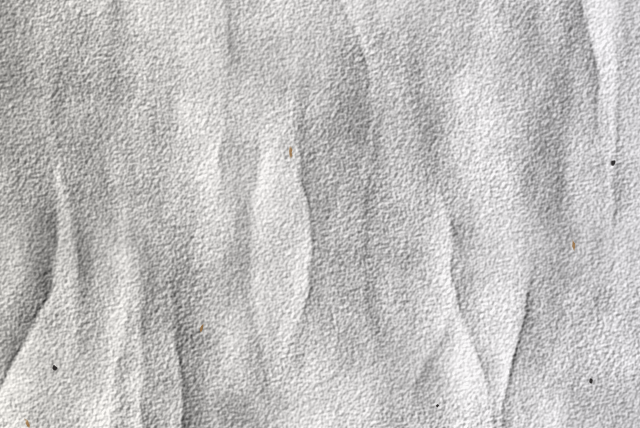
This texture is drawn by a WebGL 2 fragment shader. Its source:

```glsl
#version 300 es
precision highp float;
// Rough pale plaster in raking light, with long upright folds, pits and straw flecks.
uniform vec2 u_resolution;
out vec4 fragColor;

const float WIDTH = 1.5;      // canvas width in canvas heights
const int FOLD_COUNT = 16;

float hash(vec2 p) {
    vec3 q = fract(vec3(p.xyx) * 0.1031);
    q += dot(q, q.yzx + 33.33);
    return fract((q.x + q.y) * q.z);
}

float noise(vec2 p) {
    vec2 i = floor(p), f = fract(p);
    f = f * f * (3.0 - 2.0 * f);
    float low = mix(hash(i), hash(i + vec2(1, 0)), f.x);
    float high = mix(hash(i + vec2(0, 1)), hash(i + vec2(1, 1)), f.x);
    return mix(low, high, f.y);
}

float fbm(vec2 p) {
    float sum = 0.0, gain = 0.55;
    for (int i = 0; i < 4; i++) {
        sum += gain * (noise(p) - 0.5);
        p = mat2(1.6, 1.2, -1.2, 1.6) * p + 17.3;
        gain *= 0.5;
    }
    return sum;
}

mat2 rotation(float angle) {
    float c = cos(angle), s = sin(angle);
    return mat2(c, s, -s, c);
}

// Contribution of one lattice corner to gradient noise
float corner(vec2 cell, vec2 offset) {
    float angle = 6.2832 * hash(cell + 71.0);
    return dot(vec2(cos(angle), sin(angle)), offset);
}

float gradientNoise(vec2 p) {
    vec2 i = floor(p), f = fract(p), x = vec2(1, 0), y = vec2(0, 1);
    vec2 w = f * f * f * (f * (f * 6.0 - 15.0) + 10.0);
    float low = mix(corner(i, f), corner(i + x, f - x), w.x);
    float high = mix(corner(i + y, f - y), corner(i + 1.0, f - 1.0), w.x);
    return mix(low, high, w.y);
}

// Lit minus shaded side of bumps, with light from the upper left
float relief(vec2 p, float frequency, float angle) {
    mat2 turn = rotation(angle);
    vec2 toLight = vec2(-0.36, 0.3);
    vec2 q = p * frequency;
    return gradientNoise(turn * q + 40.0) - gradientNoise(turn * (q + toLight) + 40.0);
}

// One fold: bright lip, thin broken crease, soft shadow behind it
float fold(vec2 p, float id) {
    float slant = (hash(vec2(id, 3.0)) - 0.5) * 0.2;
    float centre = hash(vec2(id, 5.0));
    float reach = mix(0.25, 0.65, hash(vec2(id, 7.0)));
    float width = mix(0.014, 0.07, hash(vec2(id, 9.0)));
    float depth = mix(0.14, 0.34, hash(vec2(id, 11.0)));
    float side = hash(vec2(id, 13.0)) < 0.25 ? -1.0 : 1.0;
    float blur = mix(0.004, 0.018, hash(vec2(id, 15.0)));

    float path = (id + 0.2 + 0.6 * hash(vec2(id, 1.0))) * WIDTH / float(FOLD_COUNT);
    path += slant * (p.y - 0.5) + 0.15 * (noise(vec2(p.y * 2.6, id * 7.1)) - 0.5);
    path += 0.012 * (noise(vec2(p.y * 19.0, id * 3.7)) - 0.5);

    float d = (p.x - path) * side;
    float along = 1.0 - smoothstep(0.3, 1.0, abs(p.y - centre) / reach);
    along *= mix(0.4, 1.2, noise(vec2(p.y * 6.0, id * 9.7)));
    float broken = smoothstep(0.3, 0.75, noise(vec2(p.y * 13.0, id * 5.3)));
    float shadow = exp(-max(d, 0.0) / width);
    float lip = exp(-max(-d, 0.0) / (width * 0.6));
    float slope = mix(0.6 * lip, -0.9 * shadow, smoothstep(-blur, blur, d));
    float crease = exp(-pow((d - 0.003) / 0.0042, 2.0)) * broken;
    return depth * along * (slope - 0.9 * crease);
}

// Coverage of scattered ellipses, at most one in each grid cell
float flecks(vec2 p, float cell, vec2 radius, float chance, float seed) {
    vec2 id = floor(p / cell);
    vec2 place = 0.25 + 0.5 * vec2(hash(id + seed), hash(id + seed + 19.0));
    vec2 q = rotation((hash(id + seed + 31.0) - 0.5) * 1.2) * (p - (id + place) * cell);
    q += 0.004 * (vec2(noise(p * 150.0), noise(p * 150.0 + 9.0)) - 0.5);
    float size = mix(0.5, 1.0, hash(id + seed + 47.0));
    float present = step(hash(id + seed + 61.0), chance);
    return present * (1.0 - smoothstep(0.5, 1.3, length(q / (radius * size))));
}

void main() {
    vec2 p = gl_FragCoord.xy / u_resolution.y;

    // Broad upright swells, narrow streaks and gentle fall of light
    vec2 bent = p + vec2(0.14 * (noise(p * 2.3 + 4.0) - 0.5), 0.0);
    float tone = 0.775 + 0.38 * fbm(bent * vec2(5.5, 1.7) + 8.0);
    tone += 0.20 * fbm(bent * vec2(17.0, 5.0) + 31.0) + 0.16 * fbm(p * vec2(30.0, 20.0));
    tone += 0.11 * (smoothstep(0.0, 0.7, p.x) - 0.65);
    for (int i = 0; i < FOLD_COUNT; i++) tone += fold(p, float(i));

    // Sandy grain: lit bumps and darker hollows, stronger in patches
    float grain = 0.21 * relief(p, 145.0, 0.6) + 0.17 * relief(p + 3.0, 88.0, 1.1);
    grain += 0.12 * gradientNoise(rotation(0.35) * p * 118.0 + 90.0);
    tone += mix(0.8, 1.25, noise(p * 7.0 + 2.0)) * grain;
    tone -= 0.35 * pow(max(tone - 0.8, 0.0), 1.3);    // soft highlights
    tone = clamp(tone, 0.12, 0.98);

    // Warm shade at left, cooler light at right
    vec3 tint = mix(vec3(1.01, 1.0, 0.98), vec3(0.998, 0.993, 1.005), p.x / WIDTH);
    vec3 color = tone * tint;

    // Dark pits and ochre straw
    float pits = flecks(p, 0.19, vec2(0.006, 0.008), 0.1, 5.0);
    float straw = flecks(p + 0.07, 0.21, vec2(0.004, 0.014), 0.1, 83.0);
    color = mix(color, vec3(0.12, 0.11, 0.11), 0.9 * pits);
    color = mix(color, vec3(0.58, 0.40, 0.20), 0.75 * straw);
    fragColor = vec4(clamp(color, 0.0, 1.0), 1.0);
}
```
